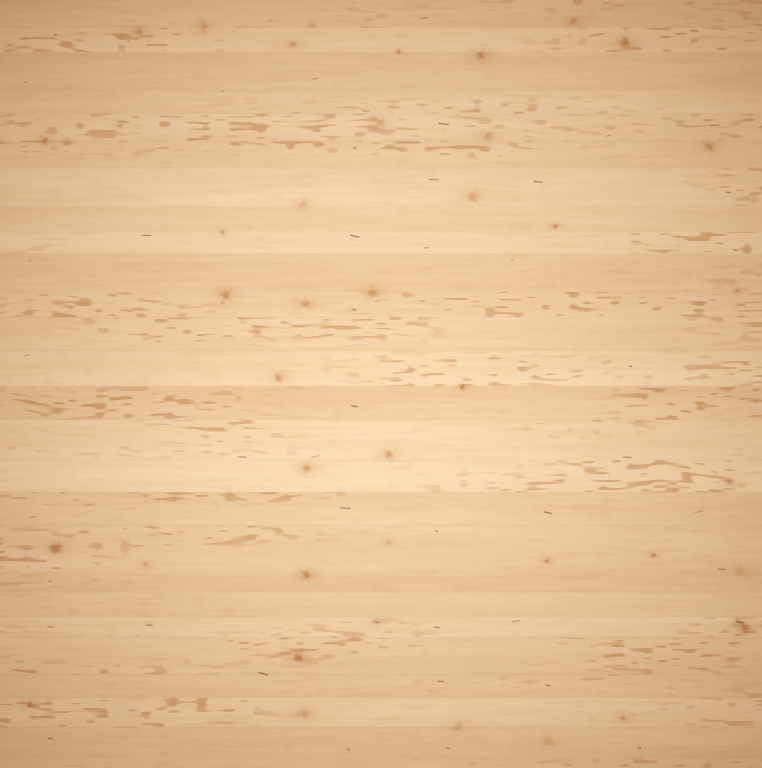
A Shadertoy shader for this texture:

```glsl
// Pale pine board: about 26 full-width horizontal strips of uneven height,
// with stretched noise for grain and flecks, knots and dashes scattered on
// jittered grids, and a soft vignette that darkens the corners.

const float STRIPS = 26.0;
const vec3 CENTRE_WOOD = vec3(1.0, 0.885, 0.73);
const vec3 CORNER_WOOD = vec3(0.785, 0.64, 0.485);
const vec3 DARK_STRIP = vec3(0.945, 0.91, 0.865);   // multiplies the base wood
const vec3 FLECK_TINT = vec3(0.86, 0.75, 0.63);
const vec3 KNOT_TINT = vec3(0.82, 0.66, 0.50);
const vec3 DASH_TINT = vec3(0.60, 0.45, 0.33);

float hash(vec2 p) {
    vec3 q = fract(p.xyx * 0.1031);
    q += dot(q, q.yzx + 33.33);
    return fract((q.x + q.y) * q.z);
}

vec2 hash2(vec2 p) {
    return vec2(hash(p + 17.0), hash(p + 71.0));
}

float noise(vec2 p) {
    vec2 i = floor(p), f = fract(p);
    f = f * f * (3.0 - 2.0 * f);
    float low = mix(hash(i), hash(i + vec2(1, 0)), f.x);
    float high = mix(hash(i + vec2(0, 1)), hash(i + vec2(1, 1)), f.x);
    return mix(low, high, f.y);
}

float fbm(vec2 p) {
    float sum = 0.0, weight = 0.5;
    for (int i = 0; i < 4; i++) {
        sum += weight * noise(p);
        p = p * 2.03 + 9.7;
        weight *= 0.5;
    }
    return sum / 0.9375;
}

// Tint of one strip: its own tone, a slope across it, grain and flecks.
vec3 stripTint(vec2 p, float id) {
    vec2 seed = hash2(vec2(id, 5.0));
    vec2 q = p + seed * vec2(31.0, 7.0);
    float across = p.y * STRIPS - id - 0.5;
    float tone = 0.1 + 0.8 * seed.x + 0.35 * (seed.y - 0.5) * across;
    tone += 0.7 * (fbm(q * vec2(1.8, 45.0)) - 0.5);
    tone += 0.3 * (noise(q * vec2(14.0, 230.0)) - 0.5);
    vec3 tint = mix(vec3(1), DARK_STRIP, tone);

    // Flecks gather in long patches, denser on some strips.
    float patches = smoothstep(0.5, 0.85, noise(q * vec2(4.0, 16.0)) + 0.2 * (seed.y - 0.5));
    float bend = 0.012 * noise(q * vec2(12.0, 20.0));
    float fleck = smoothstep(0.6, 0.9, noise((q + vec2(0, bend)) * vec2(55.0, 270.0)));
    return tint * mix(vec3(1), FLECK_TINT, fleck * (0.08 + 0.65 * patches));
}

// Strips meet at jittered heights; the joint is blended over one pixel.
vec3 boardTint(vec2 p, float pixel) {
    float row = p.y * STRIPS;
    float id = floor(row + 0.5);
    float joint = id + 0.85 * (hash(vec2(id, 2.0)) - 0.5);
    float blend = smoothstep(-1.0, 1.0, (row - joint) / (pixel * STRIPS));
    vec3 tint = mix(stripTint(p, id - 1.0), stripTint(p, id), blend);
    float line = exp(-pow((row - joint) / 0.045, 2.0));
    return tint * (1.0 - 0.025 * line * hash(vec2(id, 8.0)));
}

// Knot coverage: a small core with a blurred halo drawn out along the grain.
float knots(vec2 p, float cells, float chance) {
    vec2 cell = floor(p * cells);
    vec2 centre = (cell + mix(vec2(0.25), vec2(0.75), hash2(cell))) / cells;
    float size = mix(0.0025, 0.0062, hash(cell + 41.0));
    vec2 d = (p - centre) / size;
    d += 0.9 * (vec2(noise(p * 260.0), noise(p * 260.0 + 50.0)) - 0.5);
    float core = exp(-dot(d, d));
    float halo = exp(-dot(d * vec2(0.28, 0.55), d * vec2(0.28, 0.55)));
    float strength = mix(0.4, 1.0, hash(cell + 83.0));
    return step(hash(cell + 3.0), chance) * strength * (0.75 * core + 0.3 * halo);
}

// Dash coverage: short, thin, slightly tilted resin marks.
float dashes(vec2 p, vec2 cells, float chance, float pixel) {
    vec2 cell = floor(p * cells);
    vec2 rnd = hash2(cell + 120.0);
    vec2 d = p - (cell + mix(vec2(0.25), vec2(0.75), rnd)) / cells;
    d.y += d.x * 0.5 * (rnd.x - 0.5);
    float halfLength = mix(0.001, 0.006, rnd.y * rnd.y);
    d.x -= clamp(d.x, -halfLength, halfLength);
    float edge = length(d) - 0.0007;
    float cover = 1.0 - smoothstep(-pixel, pixel, edge);
    return cover * step(hash(cell + 9.0), chance) * mix(0.35, 0.9, rnd.x);
}

void mainImage(out vec4 fragColor, in vec2 fragCoord) {
    vec2 uv = fragCoord / iResolution.xy;
    vec2 p = fragCoord / iResolution.y;
    float pixel = 1.0 / iResolution.y;

    // Vignette
    float radius = length(uv - vec2(0.5, 0.49)) / 0.707;
    vec3 color = mix(CENTRE_WOOD, CORNER_WOOD, min(pow(radius, 1.8), 1.0));

    // Strips, then marks
    color *= boardTint(p, pixel);
    color *= mix(vec3(1), KNOT_TINT, knots(p, 9.0, 0.55));
    color *= mix(vec3(1), DASH_TINT, dashes(p, vec2(8.0, 14.0), 0.4, pixel));

    fragColor = vec4(clamp(color, 0.0, 1.0), 1.0);
}
```
